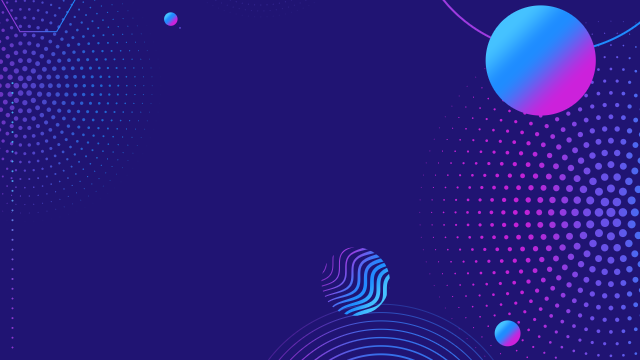
Give the GLSL for this background, as a Shadertoy shader.

```glsl
// Indigo backdrop with halftone dot fans, gradient discs, thin arcs and a wavy-striped disc

const vec3 INDIGO  = vec3(0.125, 0.080, 0.450);
const vec3 CYAN    = vec3(0.27, 0.76, 1.00);
const vec3 AZURE   = vec3(0.12, 0.55, 1.00);
const vec3 VIOLET  = vec3(0.42, 0.33, 0.93);
const vec3 PURPLE  = vec3(0.62, 0.23, 0.88);
const vec3 MAGENTA = vec3(0.80, 0.13, 0.86);

// Antialiased coverage of a dot or stroke; parts thinner than a pixel fade
float coverage(float dist, float halfWidth, float px) {
    float visible = max(halfWidth, 0.5 * px);
    float fade = clamp(halfWidth / (0.5 * px), 0.0, 1.0);
    return fade * clamp(0.5 + (visible - dist) / px, 0.0, 1.0);
}

// Rings of dots, six more on each ring, shrinking to nothing at reach
float halftone(vec2 p, float spacing, float reach, float dotSize, float px) {
    float ring = floor(length(p) / spacing + 0.5);
    float stepAngle = 6.2831853 / max(6.0 * ring, 1.0);
    float angle = floor(atan(p.y, p.x) / stepAngle + 0.5) * stepAngle;
    float radius = ring * spacing;
    vec2 dotCentre = radius * vec2(cos(angle), sin(angle));
    return coverage(length(p - dotCentre), dotSize * max(1.0 - radius / reach, 0.0), px);
}

// Diagonal cyan, azure, magenta ramp over a disc
vec3 discColor(vec2 p, float radius) {
    float t = 0.5 + 0.3535 * (p.x - p.y) / radius;
    vec3 color = mix(CYAN, AZURE, smoothstep(0.08, 0.38, t));
    return mix(color, MAGENTA, smoothstep(0.38, 0.88, t));
}

void paintDisc(inout vec3 color, vec2 p, float radius, float px) {
    color = mix(color, discColor(p, radius), coverage(length(p), radius, px));
}

// Signed distance to a flat-bottomed hexagon
float hexagon(vec2 p, float apothem) {
    p = abs(p);
    return max(p.y, dot(p, vec2(0.8660254, 0.5))) - apothem;
}

// Concentric arcs that thicken towards the centre
float arcs(vec2 p, float outer, float spacing, float px) {
    float index = max(floor((outer - length(p)) / spacing + 0.5), 0.0);
    float dist = abs(length(p) - outer + index * spacing);
    return coverage(dist, 0.0005 + 0.00035 * index, px);
}

// S-shaped stripes clipped to a unit disc, thicker to the right
float wavyStripes(vec2 p, float px) {
    const float FREQ = 3.5, BEND = 0.6, SPACING = 0.19;
    float along = p.y + 0.55 * p.x - 0.2;
    float shift = BEND * (along - sin(FREQ * along) / FREQ);
    float slope = BEND * (1.0 - cos(FREQ * along));
    float stripe = abs(fract((p.x - shift) / SPACING) - 0.5) * SPACING;
    float dist = stripe / length(vec2(1.0 - 0.55 * slope, slope));
    float halfWidth = mix(0.012, 0.056, smoothstep(-0.9, 0.7, p.x - 0.3 * p.y));
    return coverage(dist, halfWidth, px) * coverage(length(p), 1.0, px);
}

// Vertical row of evenly spaced dots
float dotColumn(vec2 p, float spacing, float count, float radius, float px) {
    float index = clamp(floor(p.y / spacing + 0.5), 0.0, count - 1.0);
    return coverage(length(p - vec2(0.0, index * spacing)), radius, px);
}

void mainImage(out vec4 fragColor, in vec2 fragCoord) {
    float px = 1.0 / iResolution.y;
    vec2 uv = fragCoord * px;
    vec3 color = INDIGO;

    // Halftone fans: left, top and right
    vec2 p = uv - vec2(0.069, 0.762);
    vec3 tint = mix(VIOLET, AZURE, smoothstep(-0.02, 0.24, p.x));
    tint = mix(PURPLE, tint, smoothstep(-0.12, 0.02, p.x));
    color = mix(color, tint, 0.68 * halftone(p, 0.0236, 0.38, 0.0082, px));

    p = uv - vec2(0.7245, 1.25);
    color = mix(color, VIOLET, 0.35 * halftone(p, 0.0165, 0.31, 0.007, px));

    p = uv - vec2(1.697, 0.410);
    tint = mix(MAGENTA, VIOLET, smoothstep(-0.27, -0.01, p.x));
    tint = mix(tint, vec3(0.28, 0.45, 0.98), smoothstep(0.0, 0.10, p.x));
    color = mix(color, tint, 0.95 * halftone(p, 0.0332, 0.56, 0.0125, px));

    // Hexagon outline and dotted column
    tint = mix(PURPLE, AZURE, smoothstep(0.01, 0.20, uv.x));
    float outline = abs(hexagon(uv - vec2(0.1065, 1.0), 0.088));
    color = mix(color, tint, coverage(outline, 0.0014, px));
    tint = mix(PURPLE, CYAN, smoothstep(0.10, 0.62, uv.y));
    color = mix(color, tint, 0.85 * dotColumn(uv - vec2(0.0347), 0.0272, 28.0, 0.0026, px));

    // Large arc behind the main disc
    float arcDist = abs(length(uv - vec2(1.537, 1.248)) - 0.393);
    tint = mix(PURPLE, AZURE, smoothstep(1.35, 1.65, uv.x));
    color = mix(color, tint, coverage(arcDist, 0.0028, px));

    // Lower arcs and striped disc
    p = uv - vec2(1.058, -0.237);
    tint = mix(PURPLE, vec3(0.22, 0.48, 0.97), smoothstep(-0.26, 0.02, p.x));
    color = mix(color, tint, 0.9 * arcs(p, 0.392, 0.0232, px));
    p = (uv - vec2(0.988, 0.218)) / 0.095;
    float ramp = 0.5 + dot(p, vec2(0.42, -0.30));
    tint = mix(PURPLE, AZURE, smoothstep(0.10, 0.70, ramp));
    tint = mix(tint, CYAN, smoothstep(0.65, 0.95, ramp));
    color = mix(color, tint, wavyStripes(p, px / 0.095));

    // Gradient discs and a small satellite
    paintDisc(color, uv - vec2(1.502, 0.832), 0.153, px);
    paintDisc(color, uv - vec2(1.410, 0.074), 0.0359, px);
    paintDisc(color, uv - vec2(0.4745, 0.947), 0.0187, px);
    color = mix(color, VIOLET, coverage(length(uv - vec2(0.5, 0.9225)), 0.002, px));

    fragColor = vec4(color, 1.0);
}
```
